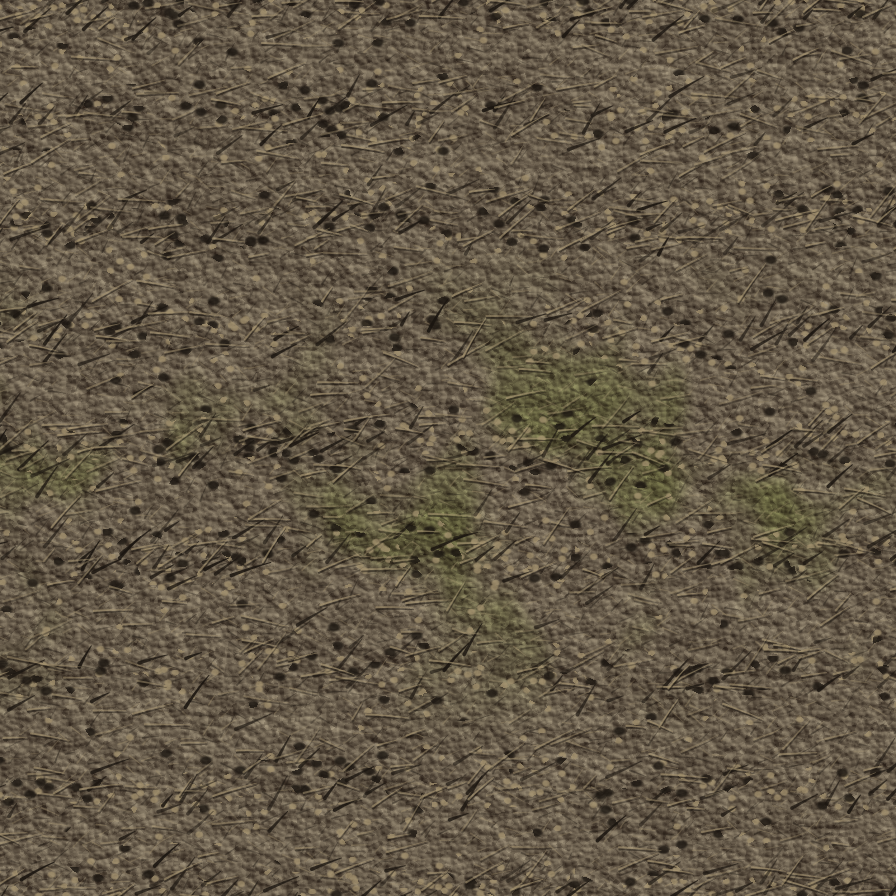
This texture is drawn by a WebGL 2 fragment shader. Its source:

```glsl
#version 300 es
precision highp float;
// Harvested field seen from above: gritty soil in horizontal rows.
// Cellular noise gives lit clods; jittered grids scatter straw, chaff
// and slanted stubble shadows, all gathered along the rows.
#define ROWS 8.0
#define ROW_WIDTH 0.21
#define SOIL_TONE 0.57
#define RELIEF 0.95
#define GRAIN 0.26
#define LIGHT_STEP vec2(-0.0018, -0.0022)
#define STUBBLE_ANGLE 0.66
#define STRAW_ANGLE 0.06
#define DARK_SOIL vec3(0.16, 0.12, 0.09)
#define PALE_SOIL vec3(0.59, 0.54, 0.45)
#define STRAW_COLOR vec3(0.65, 0.58, 0.44)
#define SHADOW_COLOR vec3(0.10, 0.08, 0.06)

uniform vec2 u_resolution;
out vec4 fragColor;

vec3 hash3(vec2 cell, float seed) {
  vec3 q = fract((cell.xyx + seed * 17.37) * vec3(0.1031, 0.1030, 0.0973));
  q += dot(q, q.yxz + 33.33);
  return fract((q.xxy + q.yzz) * q.zyx);
}

// x: distance to the nearest point, y: random value of its cell
vec2 cellular(vec2 p, float seed) {
  vec2 base = floor(p), nearest = vec2(9.0, 0.0);
  for (int j = -1; j <= 1; j++)
    for (int i = -1; i <= 1; i++) {
      vec2 cell = base + vec2(i, j);
      vec3 h = hash3(cell, seed);
      float d = length(cell + h.xy - p);
      if (d < nearest.x) nearest = vec2(d, h.z);
    }
  return nearest;
}

// Soft broad patches from layered, warped sines, about -1 to 1
float patches(vec2 p) {
  float sum = 0.0, amp = 0.5;
  for (int i = 0; i < 4; i++) {
    sum += amp * sin(p.x + 1.7 * sin(p.y * 0.8)) * cos(p.y + 1.3 * sin(p.x * 0.7));
    p = mat2(1.4, 1.1, -1.1, 1.4) * p + 2.3;
    amp *= 0.65;
  }
  return sum;
}

// Strength of the stubble row at p
float rowBand(vec2 p) {
  float y = p.y * ROWS + 0.54 + 0.05 * sin(p.x * 11.0) + 0.04 * sin(p.x * 27.0 + p.y * 9.0);
  vec3 h = hash3(vec2(floor(y), 4.0), 2.0);
  float d = (fract(y) - 0.5 - 0.24 * (h.x - 0.5)) / ROW_WIDTH;
  return mix(0.45, 1.0, h.y) * exp(-d * d);
}

float clods(vec2 p) {
  return cellular(p * vec2(22.0, 30.0), 1.0).x
       + 0.8 * cellular(p * vec2(54.0, 70.0), 2.0).x
       + 0.5 * cellular(p * vec2(135.0, 165.0), 3.0).x;
}

// Scattered tapered strokes; lean: angle, spread; size: length, half width;
// cover: chance between rows, added chance in a row
float strokes(vec2 p, float cells, vec2 lean, vec2 size, vec2 cover, float seed) {
  float pixel = 1.0 / min(u_resolution.x, u_resolution.y), ink = 0.0;
  vec2 base = floor(p * cells);
  for (int j = -1; j <= 1; j++)
    for (int i = -1; i <= 1; i++) {
      vec2 cell = base + vec2(i, j);
      vec3 place = hash3(cell, seed), form = hash3(cell, seed + 31.0);
      vec2 center = (cell + place.xy) / cells;
      if (place.z > cover.x + cover.y * rowBand(center)) continue;
      float angle = lean.x + lean.y * (2.0 * form.x - 1.0);
      float halfLength = 0.5 * size.x * mix(0.35, 1.0, form.y);
      vec2 axis = vec2(cos(angle), sin(angle)), q = p - center;
      float along = dot(q, axis);
      float across = dot(q, vec2(-axis.y, axis.x));
      across += 0.06 * (form.z - 0.5) * along * along / halfLength;
      float d = length(vec2(max(abs(along) - halfLength, 0.0), across));
      float width = size.y * (0.75 - 0.45 * along / halfLength);
      ink = max(ink, clamp((width - d) / pixel + 0.5, 0.0, 1.0) * mix(0.5, 1.0, form.z));
    }
  return ink;
}

void main() {
  vec2 p = gl_FragCoord.xy / min(u_resolution.x, u_resolution.y);
  float band = rowBand(p), patchy = patches(p * vec2(17.0, 24.0));

  // Soil lit from the lower left
  float tone = SOIL_TONE + RELIEF * (clods(p) - clods(p + LIGHT_STEP));
  tone += GRAIN * (cellular(p * vec2(190.0, 215.0), 5.0).y - 0.5);
  tone += 0.06 * patchy - 0.07 * band;
  vec3 color = mix(DARK_SOIL, PALE_SOIL, clamp(tone, -0.15, 1.2));

  // Faint olive growth
  float olive = smoothstep(0.0, 0.7, patches(p * 9.0 + 4.0)) * smoothstep(0.3, 0.05, abs(p.y - 0.45));
  color *= mix(vec3(1.0), vec3(0.90, 0.98, 0.76), olive);

  // Fine fibres, dark and pale
  color = mix(color, SHADOW_COLOR, 0.42 * strokes(p, 70.0, vec2(0.3, 0.9), vec2(0.022, 0.0009), vec2(0.4, 0.3), 7.0));
  color = mix(color, STRAW_COLOR, 0.42 * strokes(p, 70.0, vec2(0.1, 0.9), vec2(0.022, 0.0008), vec2(0.4, 0.2), 8.0));

  // Chaff flecks and dark hollows along the rows
  vec2 fleck = cellular(p * vec2(95.0, 115.0), 11.0);
  float chaff = step(fleck.y, 0.04 + 0.36 * band * smoothstep(-0.3, 0.6, patchy));
  color = mix(color, STRAW_COLOR, 0.75 * chaff * smoothstep(0.55, 0.25, fleck.x));
  vec2 hollow = cellular(p * vec2(62.0, 85.0), 13.0);
  float dark = step(hollow.y, 0.02 + 0.30 * band * smoothstep(0.5, -0.4, patchy));
  color = mix(color, SHADOW_COLOR, 0.8 * dark * smoothstep(0.55, 0.25, hollow.x));

  // Slanted stubble shadows, then straw with its own shadow
  for (float k = 0.0; k < 2.0; k++)
    color = mix(color, SHADOW_COLOR, 0.9 * strokes(p, 32.0, vec2(STUBBLE_ANGLE, 0.42), vec2(0.046, 0.0017), vec2(0.02, 0.5), 17.0 + k));
  for (float k = 0.0; k < 3.0; k++) {
    vec2 lean = vec2(STRAW_ANGLE + 0.12 * k, 0.25 + 0.25 * k), size = vec2(0.052, 0.0010), cover = vec2(0.16, 0.36);
    color = mix(color, SHADOW_COLOR, 0.6 * strokes(p + vec2(-0.0005, 0.0022), 30.0, lean, size, cover, 23.0 + k));
    color = mix(color, STRAW_COLOR, 0.68 * strokes(p, 30.0, lean, size, cover, 23.0 + k));
  }
  fragColor = vec4(color, 1.0);
}
```
